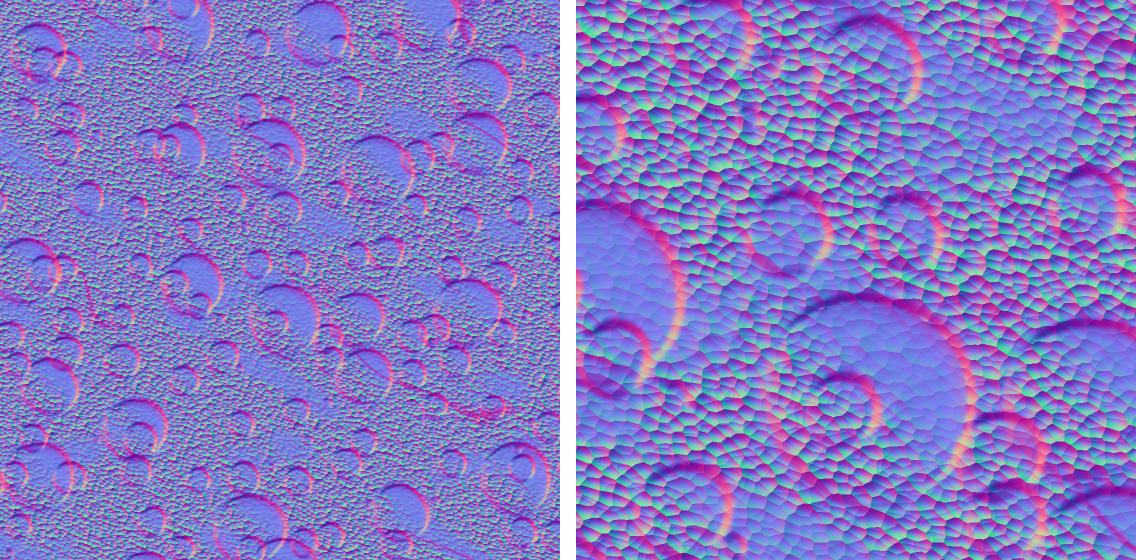
Left, the full canvas; right, a detail of the centre.
Give the GLSL for this texture map, as a Shadertoy shader.

```glsl
// Normal map of a pebbled, leathery surface with scattered round blisters and creases

const vec2 LIGHT_SIDE = vec2(0.707, 0.707);  // side on which the rims are steepest
const vec2 GRAIN_AXIS = vec2(0.93, -0.37);   // long direction of the grains
const float RIM_WIDTH = 0.0026;

vec2 hash2(vec2 p) {
    vec3 q = fract(p.xyx * vec3(0.1031, 0.1030, 0.0973));
    q += dot(q, q.yzx + 33.33);
    return fract((q.xx + q.yz) * q.zy);
}

// Slow layered sines, about -1 to 1
float waves(vec2 p) {
    return 0.5 * sin(p.x + 1.7 * sin(p.y * 0.8))
         + 0.3 * sin(p.y * 1.9 + 1.3 * sin(p.x * 1.4))
         + 0.2 * sin(dot(p, vec2(2.7, 3.1)));
}

// Offset from the nearest cell point: the slope of a cellular dome
vec2 cellOffset(vec2 p) {
    vec2 id = floor(p), nearest = vec2(2.0);
    for (int y = -1; y <= 1; y++)
    for (int x = -1; x <= 1; x++) {
        vec2 cell = id + vec2(x, y);
        vec2 d = p - cell - hash2(cell);
        if (dot(d, d) < dot(nearest, nearest)) nearest = d;
    }
    return nearest;
}

// Slope of elongated pebbles lying along an axis
vec2 grainSlope(vec2 p, vec2 axis, vec2 cells, vec2 gain) {
    vec2 across = vec2(-axis.y, axis.x);
    vec2 d = cellOffset(vec2(dot(p, axis), dot(p, across)) * cells + 50.0) * gain;
    return axis * d.x + across * d.y;
}

// Scattered blisters: xy = slope, z = how far the grain is smoothed away
vec3 blisters(vec2 p, float cells, float share, vec2 radii, float strength, float seed) {
    vec2 q = p * cells, id = floor(q);
    vec3 sum = vec3(0.0);
    for (int y = -1; y <= 1; y++)
    for (int x = -1; x <= 1; x++) {
        vec2 cell = id + vec2(x, y);
        vec2 spot = hash2(cell + seed), kind = hash2(cell + seed + 71.3);
        if (kind.x > share) continue;
        vec2 d = q - cell - mix(vec2(0.12), vec2(0.88), spot);
        float len = max(length(d), 0.001);
        vec2 outward = d / len;
        float angle = atan(d.y, d.x);
        float wobble = 0.03 * sin(2.0 * angle + 6.3 * spot.x) + 0.02 * sin(3.0 * angle + 6.3 * spot.y);
        float r = cells * mix(radii.x, radii.y, kind.y) * (1.0 + wobble);
        float facing = dot(outward, LIGHT_SIDE);

        // Thin rim, softer shoulder, smooth upper part and faint outer halo
        float edge = (len - r) / (RIM_WIDTH * cells);
        float shoulder = (len - r * 0.95) / (0.16 * r);
        float steep = mix(-0.55, 1.5, smoothstep(-0.8, 0.6, facing));
        float rim = steep * exp(-edge * edge);
        float soft = 0.4 * facing * exp(-shoulder * shoulder);
        float inside = smoothstep(r, r * 0.92, len);
        float polished = inside * smoothstep(-0.45, 0.5, facing * len / r + 0.6 * (spot.x - 0.4));
        float halo = 0.5 * (1.0 - inside) * smoothstep(1.35 * r, r, len);
        sum.xy += outward * (rim + soft) * strength;
        sum.z = max(sum.z, max(polished, halo));
    }
    return sum;
}

// Thin broken creases descending to the right
vec2 creaseSlope(vec2 p, float count) {
    vec2 normalDir = vec2(0.56, 0.83);
    float v = dot(p, normalDir) * count + 0.35 * waves(p * 9.0);
    float d = (fract(v) - 0.5) / (count * RIM_WIDTH);
    float visible = smoothstep(0.1, 0.5, waves(p * 13.0 + 4.0));
    return normalDir * exp(-d * d) * visible;
}

vec3 surfaceColour(vec2 p) {
    vec3 large = blisters(p, 5.0, 0.85, vec2(0.045, 0.062), 1.0, 3.0);
    vec3 small = blisters(p, 10.5, 0.78, vec2(0.020, 0.030), 1.0, 19.0);
    vec3 tiny = blisters(p, 34.0, 0.035, vec2(0.006, 0.008), 0.6, 43.0);
    float polish = max(large.z, max(small.z * 0.75, tiny.z));
    polish = max(polish, 0.75 * smoothstep(0.25, 0.8, waves(p * vec2(17.0, 23.0))));

    vec2 grain = grainSlope(p, GRAIN_AXIS, vec2(115.0, 165.0), vec2(1.1, 2.0))
               + grainSlope(p, GRAIN_AXIS, vec2(58.0, 85.0), vec2(0.4, 0.6));
    vec2 slope = grain * (1.0 - 0.85 * polish);
    slope += large.xy + small.xy + tiny.xy + creaseSlope(p, 5.0);
    slope.x -= 0.1 * polish;

    // Pack the tilt with green pointing down; blue fades as the slope steepens
    vec2 tilt = slope / sqrt(1.0 + dot(slope, slope));
    return vec3(0.5 + 0.5 * tilt.x, 0.5 - 0.5 * tilt.y, 0.96 - 0.40 * length(tilt));
}

void mainImage(out vec4 fragColor, in vec2 fragCoord) {
    // Average four samples to smooth the edges
    vec3 colour = vec3(0.0);
    for (int i = 0; i < 4; i++) {
        vec2 shift = 0.5 * vec2(i % 2, i / 2) - 0.25;
        colour += surfaceColour((fragCoord + shift) / iResolution.y);
    }
    fragColor = vec4(colour / 4.0, 1.0);
}
```
